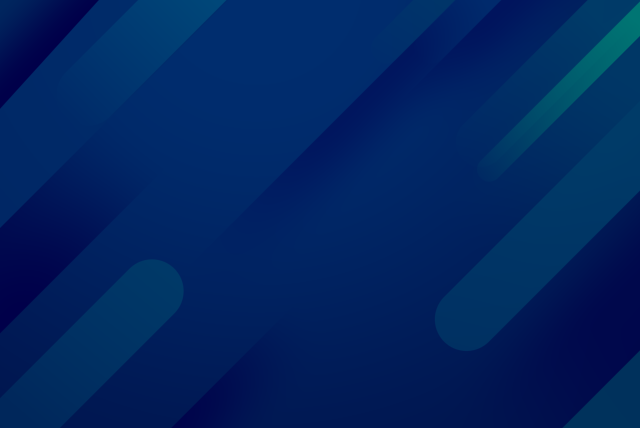
This background is drawn by a Shadertoy shader. Its source:

```glsl
// Deep blue background with diagonal rounded bars, soft shadows and a green streak.

#define BLUE  vec3(0.000, 0.175, 0.430)
#define DEEP  vec3(0.000, 0.075, 0.300)
#define NIGHT vec3(0.000, 0.000, 0.290)
#define SHADE vec3(0.000, 0.070, 0.360)
#define TEAL  vec3(0.000, 0.235, 0.410)
#define CYAN  vec3(0.000, 0.310, 0.490)
#define GREEN vec3(0.000, 0.460, 0.450)

// Antialiased coverage: 1 where the signed distance is positive.
float cover(float d) {
    float px = 0.75 / iResolution.y;
    return smoothstep(-px, px, d);
}

// Endless diagonal bar with one round end at c; side +1 runs up right, -1 down left.
// Its opacity goes from a.x at the round end to a.y at distance len.
float bar(vec2 p, vec2 c, float side, float r, vec2 a, float len) {
    vec2 d = p - c;
    float along = side * (d.x + d.y) * 0.70711;
    float across = (d.x - d.y) * 0.70711;
    float dist = length(vec2(min(along, 0.0), across)) - r;
    return cover(-dist) * mix(a.x, a.y, clamp((along + r) / len, 0.0, 1.0));
}

// Shadow that starts sharply at s = start and fades out over width.
float shadow(float s, float start, float width) {
    return cover((s - start) * 0.70711) * (1.0 - smoothstep(start, start + width, s));
}

void mainImage(out vec4 fragColor, in vec2 fragCoord) {
    vec2 p = fragCoord / iResolution.y;
    float s = p.x - p.y + 1.0;   // across the diagonals, from the top left
    float t = p.x + p.y - 1.0;   // along the diagonals, to the upper right

    // Base glow around the upper left centre
    vec3 col = mix(BLUE, DEEP, smoothstep(0.2, 1.4, distance(p, vec2(0.6, 1.05))));

    // Upper left panel and the dark band below it
    col = mix(col, BLUE * 0.95, 0.7 * cover((0.533 - s) * 0.70711));
    float band = cover((s - 0.533) * 0.70711) * cover((0.779 - s) * 0.70711);
    float bandDepth = mix(0.75, 1.0, smoothstep(0.533, 0.779, s));
    col = mix(col, NIGHT, band * bandDepth * (1.0 - smoothstep(-0.70, 0.02, t)));

    // Top left corner, darkest along its edge
    float corner = cover((0.242 - s - 0.048 * t) * 0.70711);
    col = mix(col, mix(BLUE * 0.86, NIGHT, smoothstep(0.0, 0.242, s)), corner);
    col = mix(col, CYAN, bar(p, vec2(0.205, 0.779), 1.0, 0.073, vec2(0.0, 0.85), 0.48));

    // Long central shadow with two short bars at the top
    col = mix(col, SHADE, 0.85 * shadow(s, 1.064, 0.24) * smoothstep(-0.25, 0.5, t));
    col = mix(col, SHADE, 0.85 * shadow(s, 1.172, 0.24) * smoothstep(0.65, 1.1, t));
    col = mix(col, TEAL, bar(p, vec2(0.902, 0.887), 1.0, 0.035, vec2(0.05, 0.6), 0.20));
    col = mix(col, BLUE, bar(p, vec2(1.006, 0.889), 1.0, 0.038, vec2(0.0, 0.85), 0.20));

    // Dark wedge at the bottom
    col = mix(col, NIGHT, 0.85 * shadow(s, 1.400, 0.24) * (1.0 - smoothstep(-0.6, 0.0, t)));

    // Teal light in the upper right, then the wide bar and the green streak
    float light = smoothstep(1.46, 1.60, s) * (1.0 - smoothstep(1.75, 1.92, s));
    col = mix(col, TEAL, 0.85 * light * smoothstep(0.5, 1.35, t));
    col = mix(col, TEAL, bar(p, vec2(1.123, 0.668), 1.0, 0.058, vec2(0.05, 0.95), 0.45));
    col = mix(col, GREEN, bar(p, vec2(1.143, 0.604), 1.0, 0.0285, vec2(0.05, 1.0), 0.52));

    // Night area and bright corner in the lower right
    col = mix(col, NIGHT, 0.65 * smoothstep(1.90, 2.15, s) * smoothstep(0.0, 0.7, t));
    col = mix(col, TEAL * 0.9, 0.9 * cover((s - 2.314) * 0.70711));

    // Two large rounded bars
    col = mix(col, TEAL, bar(p, vec2(0.355, 0.320), -1.0, 0.074, vec2(0.90, 0.45), 0.50));
    col = mix(col, TEAL, bar(p, vec2(1.090, 0.254), 1.0, 0.074, vec2(0.65, 0.90), 0.60));

    fragColor = vec4(col, 1.0);
}
```
